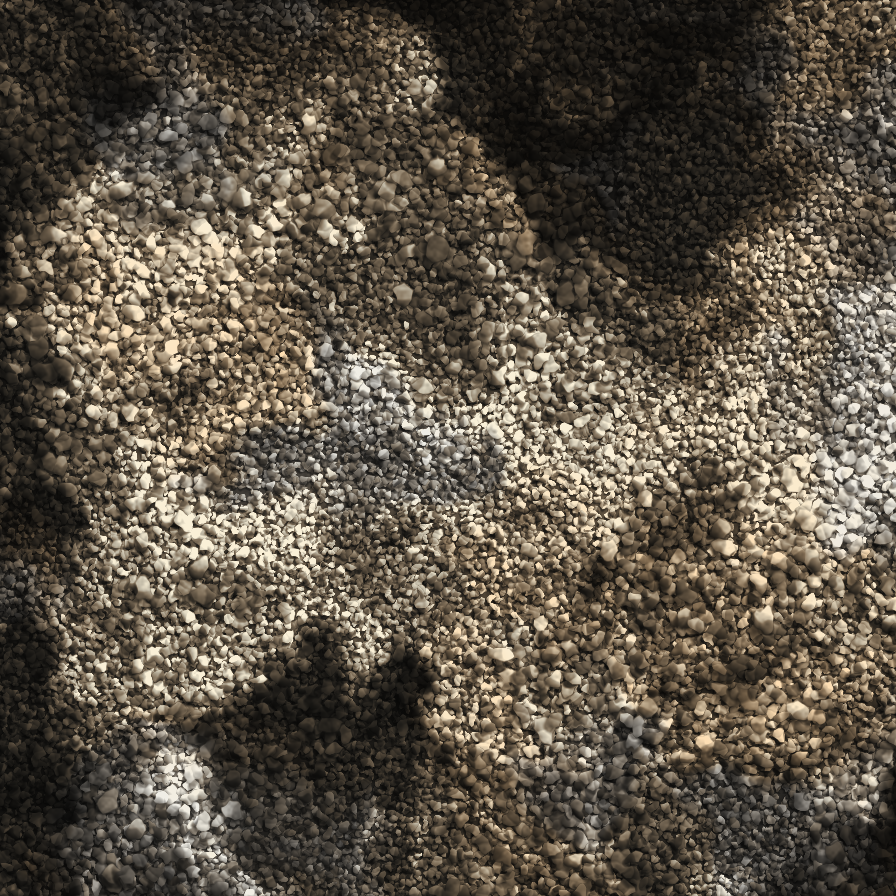
Give the GLSL for this texture, as a WebGL 1 fragment shader.

```glsl
precision highp float;
// A weathered bank of angular gravel in hard light from the upper right.
// Three sizes of jittered stones are painted over each other with cast shadows;
// broad noise then adds dark hollows, pale mineral stains and ochre earth.

uniform vec2 u_resolution;

float hash(vec2 p) {
  return fract(sin(dot(p, vec2(127.1, 311.7))) * 43758.5453);
}

vec2 hash2(vec2 p) {
  return vec2(hash(p), hash(p + 57.3));
}

float noise(vec2 p) {
  vec2 i = floor(p), f = fract(p);
  f = f * f * (3.0 - 2.0 * f);
  return mix(mix(hash(i), hash(i + vec2(1, 0)), f.x),
             mix(hash(i + vec2(0, 1)), hash(i + vec2(1, 1)), f.x), f.y);
}

float fbm(vec2 p) {
  float sum = 0.0, amp = 0.533;
  for (int i = 0; i < 4; i++) {
    sum += amp * noise(p);
    p = mat2(1.6, 1.2, -1.2, 1.6) * p + 13.7;
    amp *= 0.5;
  }
  return sum;
}

// One layer of stones: x = light, y = random tint, z = coverage, w = cast shadow.
vec4 stones(vec2 p, float size, float share) {
  // Ragged outlines
  p += 0.4 * vec2(noise(p * 2.1), noise(p * 2.1 + 23.0));
  vec2 cell = floor(p), f = p - cell;
  vec4 s = vec4(0.16, 0.5, 0.0, 1.0);
  for (int y = -1; y <= 1; y++) {
    for (int x = -1; x <= 1; x++) {
      vec2 o = vec2(x, y), id = cell + o;
      vec2 a = hash2(id), b = hash2(id + 37.0), c = hash2(id + 71.0);
      vec2 d = f - o - 0.1 - 0.8 * a;
      float r = max(size * (0.4 + 0.36 * b.x * b.x) * step(hash(id + 93.0), share), 0.001);

      // Rotated, stretched outline between an ellipse and a hexagon
      float turn = 6.2832 * b.y, cs = cos(turn), sn = sin(turn);
      vec2 q = mat2(cs, sn, -sn, cs) * d * vec2(0.87, 1.2);
      vec2 h = abs(q);
      float hexagon = max(h.x * 0.866 + h.y * 0.5, h.y);
      float dist = mix(length(q), hexagon, 0.8) / r;

      // Shadow thrown to the lower left on whatever lies below
      float shade = mix(0.48, 1.0, smoothstep(0.7, 1.2, length(d + vec2(0.15, 0.2)) / r));
      s.xw *= shade;

      // Rounded body with a random tilt and one faceted ridge
      vec2 tilt = d / r + (c - 0.5) * 0.9;
      float light = 0.5 + 0.29 * dot(tilt, vec2(0.6, 0.8));
      light += 0.2 * (smoothstep(-0.15, 0.15, q.x / r) - 0.5);
      light = max(light, 0.08) * (0.72 + 0.46 * c.x);
      float cover = 1.0 - smoothstep(0.76, 1.03, dist);
      s = mix(s, vec4(light, c.y, 1.0, s.w), cover);
    }
  }
  return s;
}

// Lays one layer of stones, with its shadow, over the ground below.
vec2 lay(vec2 ground, vec4 layer) {
  ground.x *= layer.w;
  return mix(ground, layer.xy, layer.z);
}

void main() {
  vec2 uv = gl_FragCoord.xy / min(u_resolution.x, u_resolution.y);
  vec2 warp = vec2(fbm(uv * 8.0), fbm(uv * 8.0 + 31.0)) - 0.5;
  vec2 bent = uv + 0.2 * warp;

  // Broad regions of the bank, with smaller lumps among them
  float open = smoothstep(0.33, 0.53, fbm(bent * vec2(6.2, 5.0) + 4.0));
  float lumps = smoothstep(0.28, 0.72, fbm(bent * 14.0 + 7.0));
  float pale = smoothstep(0.46, 0.7, fbm(bent * 3.8 + 19.0));
  float ochre = smoothstep(0.44, 0.64, fbm(bent * 5.0 + 43.0));
  float cool = smoothstep(0.54, 0.7, fbm(bent * 6.0 + 71.0));
  float earth = smoothstep(0.8, 0.98, uv.y + 0.3 * warp.x);
  float coarse = smoothstep(0.3, 0.55, fbm(uv * 5.0 + 87.0)) * (1.0 - 0.7 * earth);

  // Gravel from fine to large
  vec2 p = uv + 0.012 * warp;
  vec2 ground = stones(p * 125.0, 1.15, 1.0).xy;
  ground = lay(ground, stones(p * 74.0 + 11.0, mix(0.6, 1.05, coarse), 0.85));
  ground = lay(ground, stones(p * 50.0 + 29.0, mix(0.45, 0.95, coarse), 0.22));

  // Hollows, stains and surface grit set the tone
  float tone = ground.x * mix(0.2, 1.0, open) * mix(0.6, 1.4, lumps);
  tone *= (1.12 + 0.8 * pale) * (1.0 - 0.35 * earth);
  tone *= 0.86 + 0.28 * noise(uv * 270.0);
  tone += 0.025 + 0.04 * pale * cool;
  tone = min(tone, 1.2);
  tone *= 1.08 - 0.22 * tone;

  // Brown in the middle tones, greyer in the darkest and brightest
  vec3 tint = mix(vec3(1.0, 0.87, 0.7), vec3(1.0, 0.96, 0.86),
                  smoothstep(0.08, 0.4, abs(tone - 0.38)));
  float rust = max(ochre, earth) * (1.0 - 0.7 * pale) * (0.35 + 0.65 * ground.y);
  tint = mix(tint, vec3(1.04, 0.81, 0.55), 0.5 * rust);
  tint = mix(tint, vec3(0.95, 0.95, 0.94), cool * (0.3 + 0.5 * ground.y));

  gl_FragColor = vec4(clamp(tone * tint, 0.0, 1.0), 1.0);
}
```
